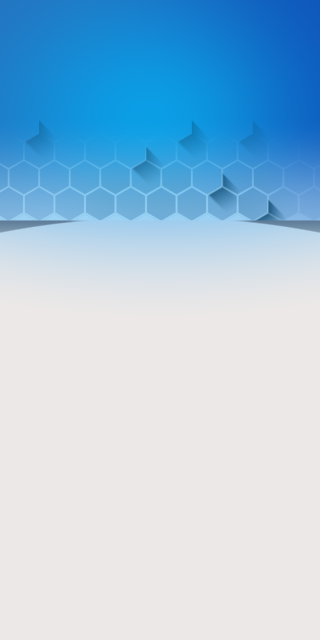
Write a Shadertoy shader that draws this background.

```glsl
// A blue studio backdrop: a radial sky glow fades into haze over a pale floor.
// A hexagon lattice appears near the horizon, with folded corners casting soft
// shadows; dark wedges curve under the horizon at both sides.

const float HORIZON = 0.689;   // depth below the top, in canvas widths
const float HEX_WIDTH = 0.0954;
const float ROW_STEP = 0.866;  // in hexagon widths

// Vector from the centre of the nearest pointy-top hexagon
vec2 hexLocal(vec2 h) {
    vec2 s = vec2(1.0, 2.0 * ROW_STEP);
    vec2 a = mod(h + 0.5 * s, s) - 0.5 * s;
    vec2 b = mod(h, s) - 0.5 * s;
    return dot(a, a) < dot(b, b) ? a : b;
}

float hash(vec2 p) {
    return fract(sin(dot(p, vec2(12.7, 78.2))) * 437.5);
}

// Shadow swept down-right from a bent wall whose corner is at the origin
float foldShadow(vec2 q, float aa) {
    vec2 wall = vec2(-0.5, 0.289);
    vec2 sweep = vec2(0.62, 0.62);
    float t, along;
    if (q.y < q.x) {
        t = q.x / sweep.x;
        along = (q.x - q.y) / 0.48;
    } else {
        along = (q.x - q.y) / (wall.x - wall.y);
        t = (q.x - along * wall.x) / sweep.x;
    }
    float inside = smoothstep(-aa, aa, t) * (1.0 - smoothstep(0.8, 1.02, along));
    return inside * pow(clamp(1.0 - t, 0.0, 1.0), 1.3);
}

vec3 skyColor(vec2 p) {
    vec3 side = mix(vec3(0.15, 0.44, 0.74), vec3(0.06, 0.32, 0.72), smoothstep(0.2, 1.0, p.x));
    vec2 fromGlow = (p - vec2(0.46, 0.37)) / vec2(0.44, 0.36);
    vec3 sky = mix(side, vec3(0.04, 0.62, 0.90), exp(-dot(fromGlow, fromGlow)));
    return mix(sky, vec3(0.72, 0.85, 0.95), 0.72 * smoothstep(0.36, 0.74, p.y));
}

vec3 addHexagons(vec3 color, vec2 p, float pixel) {
    vec2 h = (p - vec2(0.1224, 0.638)) / HEX_WIDTH;
    vec2 local = hexLocal(h);
    vec2 cell = floor((h - local) * vec2(2.0, 1.0 / ROW_STEP) + 0.5);
    vec2 q = abs(local);
    float edge = 0.5 - max(q.x, dot(q, vec2(0.5, ROW_STEP)));
    float aa = pixel / HEX_WIDTH;

    // Cell tint: grey-blue plates above, bright tips at the horizon
    float reveal = smoothstep(0.40, 0.65, p.y);
    float rightFade = 1.0 - 0.75 * smoothstep(0.72, 0.95, p.x);
    float plate = smoothstep(0.0, 2.0 * aa, edge);
    float tint = (0.10 + 0.14 * hash(cell)) * (0.5 + smoothstep(0.1, 0.5, p.x));
    if (cell.y > 0.5) {
        color = mix(color, vec3(0.65, 0.86, 0.98), 0.7 * plate * rightFade);
    } else {
        color = mix(color, vec3(0.25, 0.52, 0.66), tint * plate * reveal * rightFade);
    }

    // Folded corners: column, row and strength
    vec3 folds[6] = vec3[6](
        vec3(0.0, -2.0, 0.34), vec3(3.5, -1.0, 0.48), vec3(5.0, -2.0, 0.38),
        vec3(7.0, -2.0, 0.24), vec3(6.0, 0.0, 0.72), vec3(7.5, 1.0, 0.85));
    for (int i = 0; i < 6; i++) {
        vec2 corner = vec2(folds[i].x, folds[i].y * ROW_STEP - 0.577);
        float shade = foldShadow(h - corner, aa) * folds[i].z;
        color = mix(color, vec3(0.05, 0.28, 0.43), shade);
    }

    // Pale outlines, stronger toward the horizon
    float line = 1.0 - smoothstep(0.2 * aa, 1.2 * aa + 0.012, edge);
    return mix(color, vec3(0.68, 0.90, 1.0), 0.48 * line * reveal * rightFade);
}

vec3 floorColor(vec2 p, float pixel) {
    float side = abs(p.x - 0.5);
    float depth = p.y - HORIZON;
    float fade = clamp(depth / 0.33 + 0.5 * side * side, 0.0, 1.0);
    vec3 color = mix(vec3(0.62, 0.80, 0.93), vec3(0.925, 0.911, 0.906), 1.0 - pow(1.0 - fade, 1.8));

    // Curved dark wedges beneath the horizon
    float reach = clamp((side - 0.2) / 0.3, 0.0, 1.0);
    float rim = 0.038 * pow(reach, 1.5);
    float wedge = 1.0 - smoothstep(-pixel, pixel, depth - rim);
    vec3 dark = mix(vec3(0.36, 0.48, 0.59), vec3(0.50, 0.60, 0.69), clamp(depth / 0.038, 0.0, 1.0));
    return mix(color, dark, wedge * smoothstep(0.0, 0.35, reach));
}

void mainImage(out vec4 fragColor, in vec2 fragCoord) {
    // Canvas-width units, measured down from the top
    vec2 p = fragCoord / iResolution.xy * vec2(1.0, 2.0);
    p.y = 2.0 - p.y;
    float pixel = 1.0 / iResolution.x;

    vec3 wall = addHexagons(skyColor(p), p, pixel);
    vec3 ground = floorColor(p, pixel);
    float below = smoothstep(-0.6 * pixel, 0.6 * pixel, p.y - HORIZON);
    fragColor = vec4(mix(wall, ground, below), 1.0);
}
```
